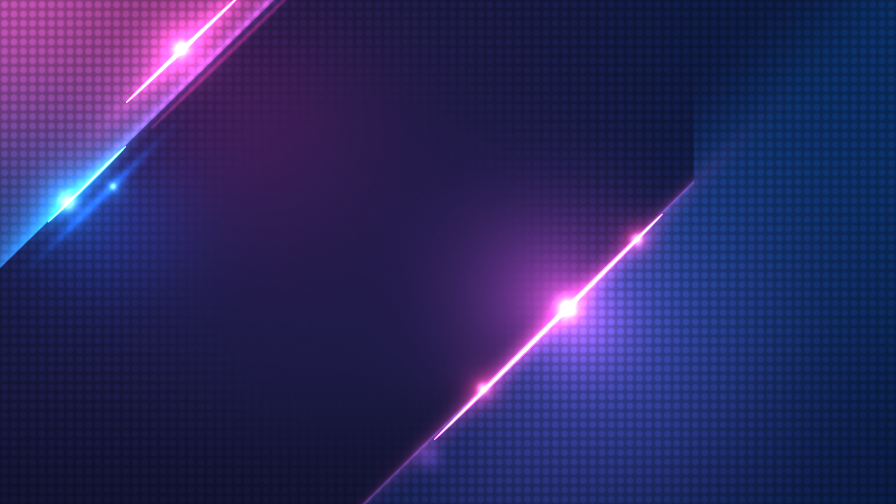
Reproduce this background procedurally as a Shadertoy shader.

```glsl
// Dark navy backdrop with two dotted diagonal panels and glowing neon streaks.

const vec2 ALONG = vec2(0.715, 0.699);
const vec2 ACROSS = vec2(-0.699, 0.715);
const vec3 NAVY = vec3(0.085, 0.095, 0.245);
const vec3 PINK = vec3(1.0, 0.30, 0.72);
const vec3 ROSE = vec3(0.95, 0.16, 0.42);
const vec3 CYAN = vec3(0.08, 0.62, 0.95);
const vec3 VIOLET = vec3(0.50, 0.25, 0.70);

// Coordinates along and across the diagonal, measured from an anchor
vec2 diagonal(vec2 p, vec2 anchor) {
    vec2 d = p - anchor;
    return vec2(dot(d, ALONG), dot(d, ACROSS));
}

float glow(vec2 d, vec2 radius) {
    d /= radius;
    return exp(-dot(d, d));
}

float hash(vec2 p) {
    return fract(sin(dot(p, vec2(12.9898, 78.233))) * 43758.5453);
}

// Soft-edged line that tapers at both ends
float streak(vec2 p, vec2 a, vec2 b, float width, float px) {
    vec2 ab = b - a;
    float t = clamp(dot(p - a, ab) / dot(ab, ab), 0.0, 1.0);
    float d = length(p - a - ab * t);
    float taper = sqrt(4.0 * t * (1.0 - t));
    return smoothstep(px, -px, d - width * taper) * smoothstep(0.0, 0.12, taper);
}

// Colored halo with a white core
vec3 flare(vec2 p, vec2 center, vec3 tint, float size) {
    float r = length(p - center);
    return tint * exp(-r / size) + 0.8 * exp(-r * r / (size * size * 0.2));
}

// Neon line: colored rim, white core and a surrounding haze
vec3 neon(vec2 p, vec2 a, vec2 b, vec3 tint, float width, float px) {
    vec2 q = diagonal(p, 0.5 * (a + b));
    float haze = glow(q, vec2(0.5 * length(b - a), width * 4.0));
    return tint * (streak(p, a, b, width, px) + 0.4 * haze)
         + 0.75 * streak(p, a, b, width * 0.5, px);
}

// Repeating round dots, 0 in the gaps and 1 on the dots
float dotGrid(vec2 p, float cell) {
    vec2 g = fract(p / cell) - 0.5;
    return smoothstep(0.55, 0.2, length(g));
}

vec3 backdrop(vec2 p) {
    vec3 c = mix(NAVY, vec3(0.05, 0.10, 0.25), smoothstep(0.9, 1.5, p.x));
    c += vec3(0.13, 0.01, 0.06) * glow(p - vec2(0.48, 0.79), vec2(0.27, 0.25));
    c += vec3(0.04, 0.01, 0.04) * glow(p - vec2(0.65, 0.55), vec2(0.5, 0.4));
    c += vec3(0.28, 0.09, 0.27) * glow(p - vec2(1.10, 0.41), vec2(0.19));
    c += vec3(0.02, 0.08, 0.22) * glow(p - vec2(0.20, 0.56), vec2(0.18, 0.16));
    return c * mix(0.78, 1.0, smoothstep(0.0, 0.3, p.y));
}

vec3 rightPanel(vec2 p) {
    vec3 c = mix(vec3(0.035, 0.10, 0.25), vec3(0.04, 0.17, 0.37), smoothstep(0.0, 0.7, p.y));
    c += vec3(0.15, 0.13, 0.30) * glow(p - vec2(1.22, 0.32), vec2(0.32, 0.36));
    c += vec3(0.06, 0.03, 0.08) * glow(p - vec2(0.92, 0.05), vec2(0.25));
    return c + vec3(0.22, 0.08, 0.25) * glow(p - vec2(1.14, 0.37), vec2(0.12));
}

vec3 leftPanel(vec2 p) {
    vec3 c = mix(vec3(0.15, 0.20, 0.43), vec3(0.62, 0.26, 0.57), smoothstep(0.50, 1.0, p.y));
    c *= mix(1.1, 0.78, smoothstep(0.0, 0.42, p.x));
    return c + vec3(0.30, 0.10, 0.25) * glow(diagonal(p, vec2(0.36, 0.90)), vec2(0.20, 0.07));
}

void mainImage(out vec4 fragColor, in vec2 fragCoord) {
    vec2 p = fragCoord / iResolution.y;
    float px = 1.0 / iResolution.y;
    vec2 leftEdge = diagonal(p, vec2(0.0, 0.468));
    vec2 rightEdge = diagonal(p, vec2(0.722, 0.0));

    // Panels; the right one has a fading upright side above its corner
    float corner = smoothstep(-px, px, p.x - 1.377);
    float below = smoothstep(px, -px, rightEdge.y);
    float fade = smoothstep(0.17, -0.06, rightEdge.y);
    float inLeft = smoothstep(-px, px, leftEdge.y);
    vec3 color = mix(backdrop(p), rightPanel(p), mix(below, fade, corner));
    color = mix(color, leftPanel(p), inLeft);

    // Dots fade away in the middle of the backdrop
    float clear = glow(p - vec2(0.72, 0.48), vec2(0.42, 0.42)) * (1.0 - below) * (1.0 - inLeft);
    float dots = dotGrid(p, 1.0 / 54.0);
    color *= 1.0 + (dots - 0.5) * 0.26 * (1.0 - smoothstep(0.1, 0.7, clear));

    // Thin rims and light along the panel edges
    float rim = exp(-abs(rightEdge.y) / 0.003) * (1.0 - corner);
    color += vec3(0.30, 0.14, 0.30) * rim;
    color += VIOLET * exp(-abs(leftEdge.y - 0.006) / 0.009) * smoothstep(0.2, 0.5, leftEdge.x) * 0.6;
    float spill = exp(-max(leftEdge.y, 0.0) / 0.032) * inLeft;
    color += CYAN * spill * glow(vec2(leftEdge.x - 0.17, 0.0), vec2(0.21, 1.0)) * 0.85;
    color += ROSE * streak(p, vec2(0.30, 0.745), vec2(0.60, 1.035), 0.004, px * 2.0) * 0.3;

    // Upper left streaks
    color += neon(p, vec2(0.25, 0.796), vec2(0.475, 1.008), PINK, 0.005, px);
    color += flare(p, vec2(0.359, 0.903), PINK, 0.030);
    color += neon(p, vec2(0.095, 0.559), vec2(0.25, 0.710), CYAN, 0.004, px);
    color += flare(p, vec2(0.134, 0.600), CYAN, 0.035) * 0.8;
    color += vec3(0.05, 0.35, 0.85) * glow(diagonal(p, vec2(0.20, 0.608)), vec2(0.12, 0.009)) * 0.6;
    color += flare(p, vec2(0.2245, 0.630), CYAN, 0.014) * 0.6;

    // Lower right streak with three flares
    color += neon(p, vec2(0.861, 0.127), vec2(1.315, 0.576), mix(PINK, ROSE, 0.4), 0.0055, px);
    color += flare(p, vec2(1.125, 0.389), PINK, 0.042);
    color += flare(p, vec2(0.958, 0.229), ROSE, 0.022) * 0.7;
    color += flare(p, vec2(1.264, 0.525), ROSE, 0.022) * 0.7;
    color += VIOLET * glow(p - vec2(0.852, 0.093), vec2(0.025)) * 0.3;

    // Fine grain hides banding
    color += (hash(floor(p * 432.0)) - 0.5) * 0.006;
    fragColor = vec4(clamp(color, 0.0, 1.0), 1.0);
}
```
